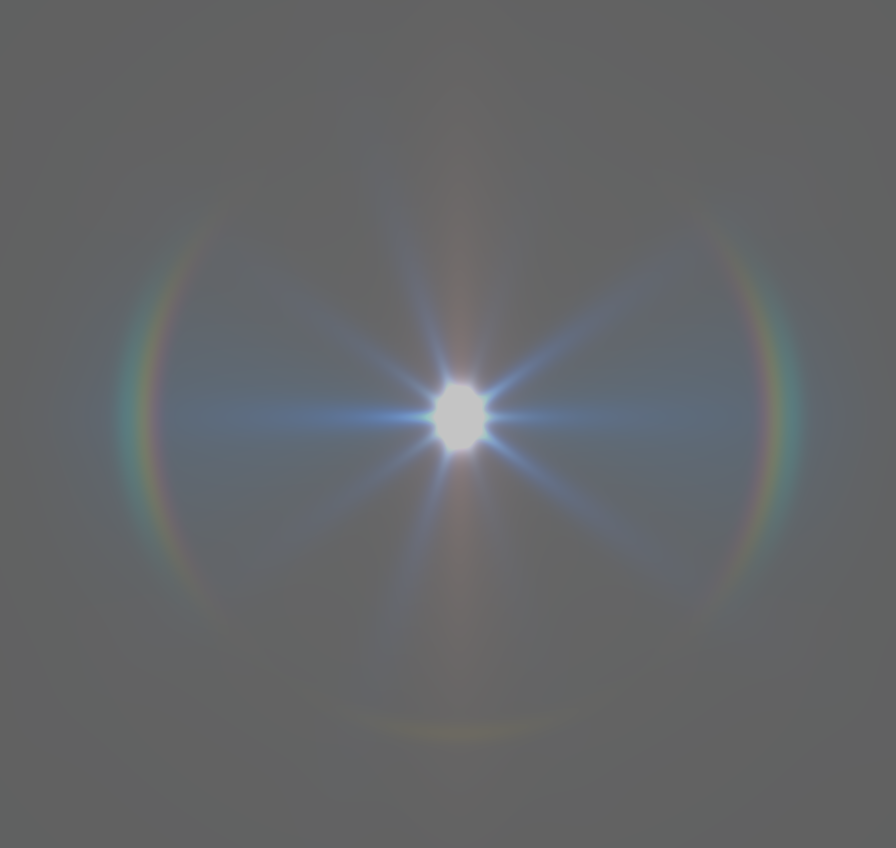
A WebGL 1 fragment shader for this background:

```glsl
precision highp float;
// Draws a blue-white starburst with soft rays inside a faint rainbow halo on grey.

uniform vec2 u_resolution;

float bell(float x, float width) {
    return exp(-x * x / (width * width));
}

// Ten blue rays, mirrored about the horizontal axis, with a bright cyan root
vec3 starRays(vec2 p) {
    vec2 q = vec2(p.x, abs(p.y));
    float r = length(p);
    vec3 light = vec3(0.0);
    for (int i = 0; i < 6; i++) {
        float angle = radians(36.0) * float(i);
        vec2 dir = vec2(cos(angle), sin(angle));
        float along = dot(q, dir);
        float across = dir.x * q.y - dir.y * q.x;
        float strength = 0.6 + 0.25 * cos(2.0 * angle) - 0.2 * cos(5.0 * angle);
        float front = smoothstep(0.0, 0.02, along);
        float beam = bell(across, 0.007 + 0.075 * r) * exp(-8.5 * r);
        float root = bell(across, 0.006) * exp(-36.0 * r);
        light += strength * front * (vec3(-0.03, 0.09, 0.36) * beam
                                   + vec3(0.35, 0.75, 0.6) * root);
    }
    return light;
}

// Coloured circle, strongest at the left and right, faint at the bottom
vec3 halo(float r, float side, float bottom) {
    vec3 violet = vec3(0.06, -0.01, 0.015) * bell(r - 0.360, 0.011);
    vec3 yellow = vec3(0.08, 0.06, -0.05) * bell(r - 0.373, 0.012);
    vec3 cyan = vec3(-0.02, 0.075, 0.055) * bell(r - 0.391, 0.016);
    return (violet + yellow) * pow(side, 9.0) + cyan * pow(side, 13.0)
         + yellow * 0.3 * pow(bottom, 18.0);
}

void main() {
    vec2 p = (gl_FragCoord.xy - vec2(0.513, 0.508) * u_resolution) / u_resolution.y;
    float r = max(length(p), 0.0001);
    float side = abs(p.x) / r;
    float bottom = max(-p.y / r, 0.0);

    // Grey field, lighter towards the middle
    vec3 color = vec3(0.375, 0.376, 0.377) + 0.023 * bell(r, 0.5);

    // Blue fans to the sides and a warm vertical column
    float fan = pow(side, 9.0) * smoothstep(0.0, 0.1, r) * exp(-pow(r / 0.45, 7.0));
    color += vec3(-0.025, 0.02, 0.065) * fan;
    color += vec3(0.045, 0.022, 0.018) * bell(p.x, 0.06) * bell(p.y, 0.32);
    color += vec3(0.10, 0.05, 0.03) * bell(p.x, 0.018) * exp(-11.0 * abs(p.y));

    color += halo(r, side, bottom);
    color += starRays(p);

    // Haze and tall hot core, limited to a pale white
    color += vec3(0.12, 0.12, 0.22) * exp(-26.0 * r);
    color += vec3(1.1, 1.15, 1.2) * bell(length(p * vec2(1.0, 0.75)), 0.022);
    gl_FragColor = vec4(clamp(color, 0.0, 0.77), 1.0);
}
```
